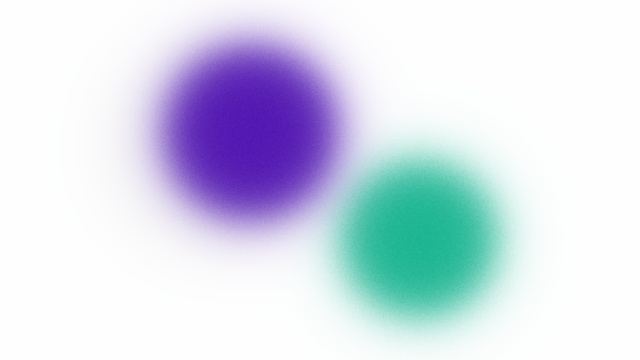
Give the GLSL for this background, as a Shadertoy shader.

```glsl
// Two soft, grainy discs of violet and green light on a white ground.

#define VIOLET vec3(0.325, 0.095, 0.695)
#define GREEN vec3(0.115, 0.710, 0.575)
#define PAPER vec3(0.996, 0.997, 0.997)
#define VIOLET_DISC vec3(0.697, 0.632, 0.240) // centre, radius
#define GREEN_DISC vec3(1.164, 0.336, 0.212)
#define HALO_DISC vec3(0.570, 0.590, 0.290)
#define BLUR 0.062
#define HALO_BLUR 0.080
#define HALO_SHADE 0.030
#define GRAIN_ROWS 288.0
#define GRAIN_AMOUNT 0.055

// Coverage of a blurred disc: 1 inside, 0 outside, one half at the radius.
float softDisc(vec2 p, vec3 disc, float blur) {
    float edge = length(p - disc.xy) - disc.z;
    return 1.0 / (1.0 + exp(1.65 * edge / blur));
}

vec3 hash3(vec2 cell) {
    vec3 h = fract(cell.xyx * vec3(0.1031, 0.1030, 0.0973));
    h += dot(h, h.yxz + 33.33);
    return fract((h.xxy + h.yzz) * h.zyx);
}

void mainImage(out vec4 fragColor, in vec2 fragCoord) {
    vec2 p = fragCoord / iResolution.y;

    // Faint grey halo to the left of the violet disc
    vec3 color = PAPER - HALO_SHADE * softDisc(p, HALO_DISC, HALO_BLUR);

    // Coloured discs
    float violet = softDisc(p, VIOLET_DISC, BLUR);
    float green = softDisc(p, GREEN_DISC, BLUR);
    color = mix(color, GREEN, green);
    color = mix(color, VIOLET, violet);

    // Fine grain, strongest where the discs fade
    vec3 grain = hash3(floor(p * GRAIN_ROWS)) - 0.5;
    float cover = max(violet, green);
    float strength = 0.5 * cover + 2.0 * cover * (1.0 - cover);
    color += GRAIN_AMOUNT * strength * mix(grain.xxx, grain, 0.5);

    fragColor = vec4(clamp(color, 0.0, 1.0), 1.0);
}
```
